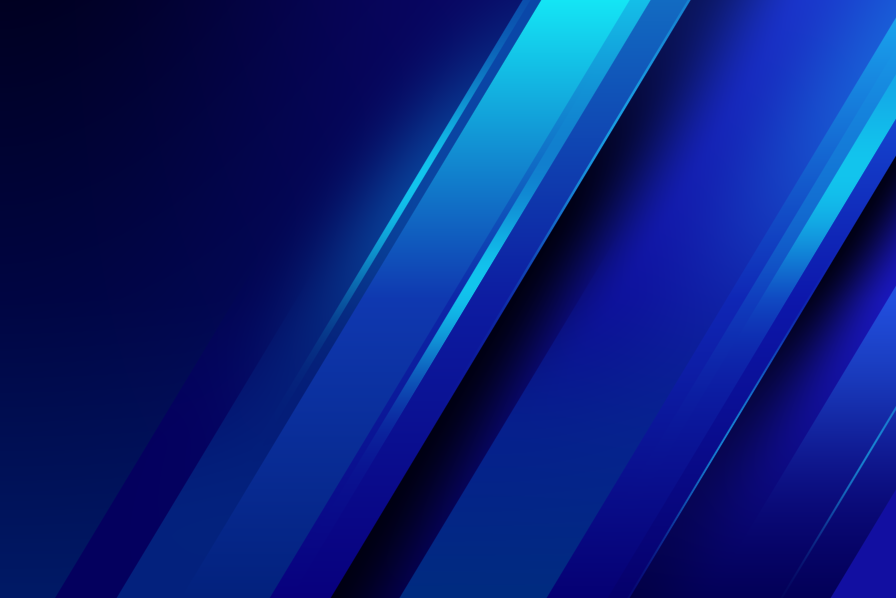
A WebGL 1 fragment shader for this background:

```glsl
precision highp float;
// Slanted glossy blue panels with cyan light streaks and deep shadows.

uniform vec2 u_resolution;

#define SLANT 0.602
#define GLOW 0.75
#define STREAK_CYAN vec3(0.07, 0.77, 0.93)
#define LINE_CYAN vec3(0.10, 0.62, 0.88)
#define SHADOW_COLOR vec3(0.0, 0.0, 0.07)
#define NIGHT vec3(0.015, 0.0, 0.37)
#define TEAL_BLUE vec3(0.01, 0.13, 0.49)
#define INDIGO vec3(0.03, 0.0, 0.49)

// Three colour gradient from bottom to top.
vec3 ramp(float y, vec3 low, vec3 middle, vec3 high) {
  vec3 lower = mix(low, middle, clamp(y * 2.0, 0.0, 1.0));
  return mix(lower, high, clamp(y * 2.0 - 1.0, 0.0, 1.0));
}

// Antialiased step: one to the right of a slanted edge.
float cover(float across, float edge) {
  float soft = 0.9 / u_resolution.y;
  return smoothstep(-soft, soft, across - edge);
}

float strip(float across, float left, float right) {
  return cover(across, left) - cover(across, right);
}

// Bell curve that fades a light along its length.
float bell(float y, float center, float width) {
  float d = (y - center) / width;
  return exp(-d * d);
}

float fadeUp(float y, float from, float to) {
  return 1.0 - smoothstep(from, to, y);
}

// Dark falloff to the right of a raised edge.
vec3 shade(vec3 color, float distance, float width, float strength) {
  return mix(color, SHADOW_COLOR, strength * (1.0 - smoothstep(-0.01, width, distance)));
}

// Night backdrop, low left panels and the first halo.
vec3 leftSide(vec2 p, float across) {
  float y = p.y;
  vec3 color = ramp(y, vec3(0.0, 0.10, 0.40), vec3(0.0, 0.02, 0.26), vec3(0.0, 0.0, 0.13));
  color += vec3(0.03, 0.02, 0.25) * smoothstep(0.0, 0.8, p.x) * y;
  color = mix(color, NIGHT, cover(across, 0.092) * fadeUp(y, 0.25, 0.6));
  color = mix(color, TEAL_BLUE, cover(across, 0.195) * fadeUp(y, 0.1, 0.58));
  float halo = smoothstep(0.03, 0.31, across);
  color = mix(color, vec3(0.04, 0.34, 0.68), GLOW * halo * halo * bell(y, 0.68, 0.28));
  color = mix(color, vec3(0.04, 0.28, 0.66), strip(across, 0.272, 0.303) * smoothstep(0.45, 0.95, y));
  return mix(color, STREAK_CYAN, strip(across, 0.272, 0.285) * bell(y, 0.70, 0.18));
}

// Main bright panel with its folded right rim.
vec3 mainPanel(vec3 color, float across, float y) {
  vec3 face = ramp(y, TEAL_BLUE, vec3(0.06, 0.22, 0.69), vec3(0.08, 0.90, 0.96));
  vec3 fold = ramp(y, INDIGO, vec3(0.05, 0.15, 0.66), vec3(0.08, 0.75, 0.91));
  vec3 rim = ramp(y, INDIGO, vec3(0.05, 0.11, 0.63), vec3(0.07, 0.42, 0.76));
  color = mix(color, face, cover(across, 0.303));
  color = mix(color, fold, cover(across, 0.451));
  color = mix(color, STREAK_CYAN, strip(across, 0.463, 0.486) * bell(y, 0.53, 0.16));
  color = mix(color, rim, cover(across, 0.486));
  return mix(color, LINE_CYAN, strip(across, 0.548, 0.553) * bell(y, 0.80, 0.22));
}

// Shadowed valley between the two raised panels.
vec3 valley(float across, float y) {
  vec3 color = ramp(y, vec3(0.02, 0.0, 0.38), vec3(0.06, 0.06, 0.62), vec3(0.10, 0.20, 0.79));
  color = shade(color, across - 0.553, 0.19, 1.0 - 0.4 * smoothstep(0.6, 1.0, y));
  vec3 floorColor = ramp(y, vec3(0.0, 0.17, 0.50), vec3(0.04, 0.09, 0.59), vec3(0.06, 0.08, 0.65));
  color = mix(color, floorColor, cover(across, 0.668) * fadeUp(y, 0.25, 0.65));
  float halo = smoothstep(0.70, 0.98, across);
  return mix(color, vec3(0.10, 0.46, 0.88), GLOW * halo * bell(y, 0.92, 0.36));
}

// Second raised panel with a wide double streak.
vec3 secondPanel(vec3 color, float across, float y) {
  vec3 face = ramp(y, vec3(0.02, 0.0, 0.45), vec3(0.06, 0.15, 0.71), vec3(0.10, 0.67, 0.94));
  vec3 rim = ramp(y, vec3(0.02, 0.0, 0.42), vec3(0.05, 0.09, 0.67), vec3(0.10, 0.38, 0.90));
  color = mix(color, face, cover(across, 0.914));
  color = mix(color, STREAK_CYAN, 0.25 * strip(across, 0.945, 0.971) * bell(y, 0.65, 0.2));
  color = mix(color, STREAK_CYAN, strip(across, 0.971, 1.016) * bell(y, 0.72, 0.18));
  color = mix(color, rim, cover(across, 1.016));
  return mix(color, LINE_CYAN, 0.8 * strip(across, 1.049, 1.053) * bell(y, 0.27, 0.16));
}

// Lower right corner panels.
vec3 rightSide(float across, float y) {
  vec3 color = ramp(y, vec3(0.01, 0.0, 0.34), vec3(0.10, 0.09, 0.73), vec3(0.10, 0.09, 0.73));
  color = shade(color, across - 1.053, 0.14, mix(0.25, 1.0, smoothstep(0.05, 0.6, y)));
  vec3 face = ramp(y, vec3(0.01, 0.0, 0.36), vec3(0.13, 0.31, 0.87), vec3(0.13, 0.31, 0.87));
  color = mix(color, face, cover(across, 1.184) * smoothstep(0.05, 0.4, y));
  color = mix(color, LINE_CYAN, 0.8 * strip(across, 1.305, 1.309) * bell(y, 0.25, 0.14));
  return mix(color, vec3(0.07, 0.06, 0.63), cover(across, 1.389));
}

void main() {
  vec2 p = gl_FragCoord.xy / u_resolution.y;
  float across = p.x - SLANT * p.y;
  vec3 color = mainPanel(leftSide(p, across), across, p.y);
  color = mix(color, valley(across, p.y), cover(across, 0.553));
  color = secondPanel(color, across, p.y);
  color = mix(color, rightSide(across, p.y), cover(across, 1.053));
  gl_FragColor = vec4(color, 1.0);
}
```
